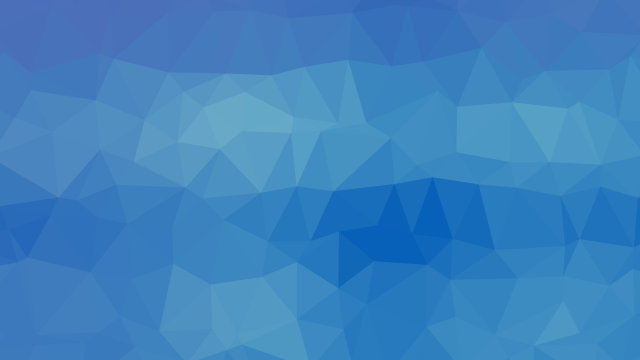
A Shadertoy shader for this background:

```glsl
#define ROWS 8.5
#define JITTER 0.42
#define FACET_CONTRAST 0.13
#define BASE_LIGHT 0.43
#define DEEP_BLUE vec3(0.03, 0.38, 0.72)
#define PALE_AQUA vec3(0.43, 0.70, 0.79)
#define VIOLET vec3(0.31, 0.42, 0.72)

vec2 hash2(vec2 p) {
    vec3 q = fract(p.xyx * vec3(0.1031, 0.1030, 0.0973));
    q += dot(q, q.yzx + 33.33);
    return fract((q.xx + q.yz) * q.zy);
}

// Grid corner pushed off its lattice point
vec2 corner(vec2 id) {
    return id + JITTER * (2.0 * hash2(id + 57.0) - 1.0);
}

float cross2(vec2 a, vec2 b) {
    return a.x * b.y - a.y * b.x;
}

// Signed distance of p from the line a-b, positive on its left
float side(vec2 a, vec2 b, vec2 p) {
    return cross2(b - a, p - a) / max(length(b - a), 1e-4);
}

float glow(vec2 uv, vec2 centre, vec2 radius) {
    vec2 d = (uv - centre) / radius;
    return exp(-dot(d, d));
}

// Smooth colour field that the facets pick from
vec3 fieldColour(vec2 uv, float shift) {
    float light = BASE_LIGHT + shift;
    // Bright pools
    light += 0.52 * glow(uv, vec2(0.37, 0.66), vec2(0.20, 0.17));
    light += 0.30 * glow(uv, vec2(0.86, 0.64), vec2(0.17, 0.13));
    light += 0.26 * glow(uv, vec2(0.05, 0.62), vec2(0.16, 0.09));
    light += 0.36 * glow(uv, vec2(0.37, 0.12), vec2(0.12, 0.16));
    light += 0.20 * glow(uv, vec2(0.85, 0.11), vec2(0.13, 0.13));
    // Dark pools
    light -= 0.47 * glow(uv, vec2(0.63, 0.36), vec2(0.16, 0.13));
    light -= 0.40 * glow(uv, vec2(0.00, 0.37), vec2(0.17, 0.11));
    light -= 0.27 * glow(uv, vec2(1.00, 0.37), vec2(0.14, 0.09));
    light -= 0.34 * glow(uv, vec2(0.62, 1.00), vec2(0.11, 0.15));
    light -= 0.18 * glow(uv, vec2(0.58, 0.08), vec2(0.08, 0.20));
    // Violet tint along the top and the left
    float tint = 0.58 * smoothstep(0.68, 1.0, uv.y)
               + 0.38 * (1.0 - smoothstep(0.0, 0.55, uv.x));
    vec3 colour = mix(DEEP_BLUE, PALE_AQUA, clamp(light, 0.0, 1.05));
    return mix(colour, VIOLET, min(tint, 0.85));
}

// Facet colour in rgb, weighted by its antialiased coverage in a
vec4 facet(vec2 p, vec2 a, vec2 b, vec2 c, vec2 seed) {
    float turn = sign(cross2(b - a, c - a));
    float inside = turn * side(a, b, p);
    inside = min(inside, turn * side(b, c, p));
    inside = min(inside, turn * side(c, a, p));
    float pixel = ROWS / iResolution.y;
    float cover = clamp(0.5 + inside / pixel, 0.0, 1.0);
    if (cover <= 0.0) return vec4(0.0);
    vec2 middle = (a + b + c) / 3.0;
    vec2 uv = middle / ROWS * vec2(iResolution.y / iResolution.x, 1.0);
    float shift = FACET_CONTRAST * (hash2(seed + 211.0).x - 0.5);
    return vec4(fieldColour(uv, shift), 1.0) * cover;
}

void mainImage(out vec4 fragColor, in vec2 fragCoord) {
    vec2 p = fragCoord / iResolution.y * ROWS;
    vec2 cell = floor(p);
    vec4 sum = vec4(0.0);
    for (int j = -1; j <= 1; j++) {
        for (int i = -1; i <= 1; i++) {
            vec2 id = cell + vec2(i, j);
            vec2 a = corner(id);
            vec2 b = corner(id + vec2(1.0, 0.0));
            vec2 c = corner(id + vec2(1.0, 1.0));
            vec2 d = corner(id + vec2(0.0, 1.0));
            // Split along the shorter diagonal lying inside the quad
            bool acInside = side(a, c, b) * side(a, c, d) < 0.0;
            bool bdInside = side(b, d, a) * side(b, d, c) < 0.0;
            bool acShorter = distance(a, c) < distance(b, d);
            if (acInside && (acShorter || !bdInside)) {
                sum += facet(p, a, b, c, id);
                sum += facet(p, a, c, d, id + 0.5);
            } else {
                sum += facet(p, a, b, d, id);
                sum += facet(p, b, c, d, id + 0.5);
            }
        }
    }
    fragColor = vec4(sum.rgb / max(sum.a, 1e-4), 1.0);
}
```
